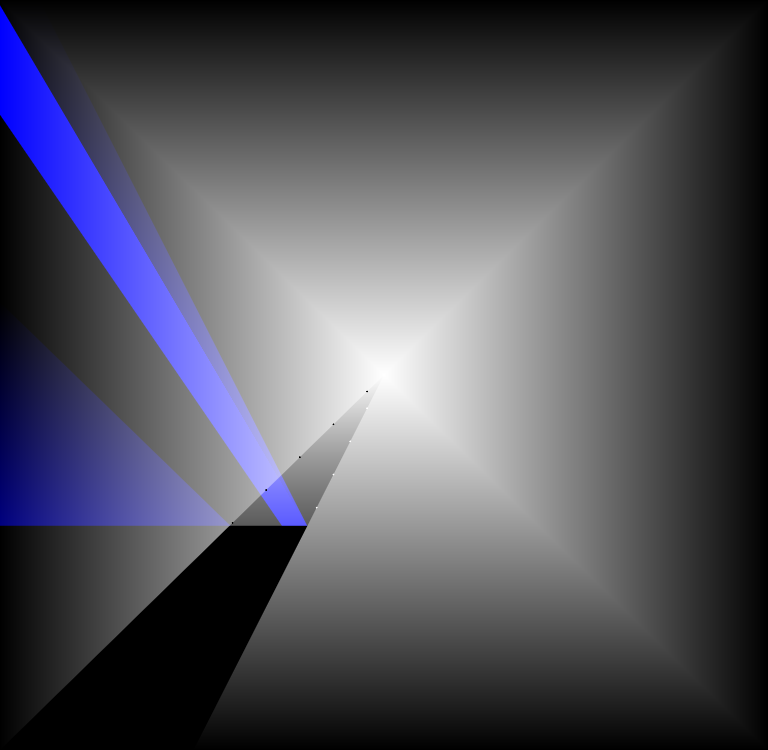
Give the GLSL for this background, as a WebGL 1 fragment shader.

```glsl
precision highp float;
// A grey pyramid of light with a dark wedge and blue beams falling from the left.

uniform vec2 u_resolution;

// Smooth coverage of the half plane on the positive side of the line from a to b.
float halfPlane(vec2 p, vec2 a, vec2 b) {
  vec2 along = normalize(b - a);
  vec2 rel = p - a;
  float dist = along.x * rel.y - along.y * rel.x;
  return clamp(0.5 + dist * u_resolution.y, 0.0, 1.0);
}

// Small round speck, about one five-hundredth of the canvas wide.
float speck(vec2 p, vec2 center) {
  return 1.0 - smoothstep(0.0006, 0.0017, length(p - center));
}

void main() {
  // Canvas coordinates with y running downwards from the top edge.
  vec2 p = gl_FragCoord.xy / u_resolution;
  p.y = 1.0 - p.y;
  vec2 middle = vec2(0.5);
  float floorY = 0.701;
  vec2 beamFoot = vec2(0.4, floorY);
  float aboveFloor = clamp(0.5 + (floorY - p.y) * u_resolution.y, 0.0, 1.0);

  // Four-sided gradient, white in the middle and black at the border.
  vec2 offset = abs(p - middle) * 2.0;
  float grey = 1.0 - max(offset.x, offset.y);

  // Wedge: shaded above the floor line, black below it.
  float wedge = halfPlane(p, vec2(0.0, 1.0), middle)
              * halfPlane(p, middle, vec2(0.252, 1.0));
  grey = mix(grey, grey * grey * aboveFloor, wedge);

  // Blue light: a strong beam, its fading fringe and a low triangle.
  float beamSide = halfPlane(p, vec2(0.367, floorY), vec2(0.0, 0.153)) * aboveFloor;
  float beam = beamSide * halfPlane(p, vec2(0.0, 0.007), beamFoot);
  float fringe = beamSide * halfPlane(p, vec2(0.051, 0.0), beamFoot)
               * pow(clamp(p.y / floorY, 0.0, 1.0), 1.4);
  float triangle = halfPlane(p, vec2(0.0, 0.403), vec2(0.3, floorY)) * aboveFloor
                 * 0.5 * clamp((p.y - 0.403) / (floorY - 0.403), 0.0, 1.0);
  float blue = max(beam, max(fringe, triangle));
  vec3 color = vec3(grey, grey, mix(grey, 1.0, blue));

  // Specks along both edges of the wedge.
  for (int i = 0; i < 5; i++) {
    float n = float(i);
    float darkStep = 0.022 + 0.0438 * n;
    color *= 1.0 - speck(p, middle + darkStep * vec2(-1.0, 1.0));
    if (i < 4) {
      float lightStep = 0.022 + 0.0219 * n;
      color = mix(color, vec3(1.0), speck(p, middle + lightStep * vec2(-1.0, 2.016)));
    }
  }

  gl_FragColor = vec4(color, 1.0);
}
```
